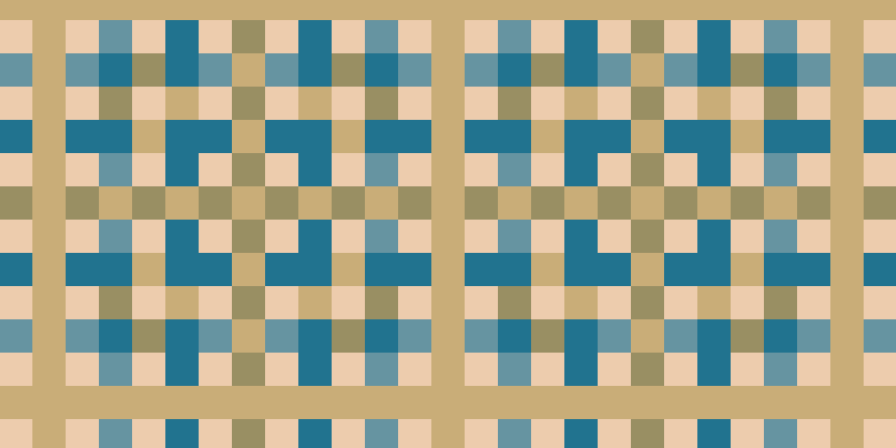
Write a WebGL 1 fragment shader that draws this pattern.

```glsl
precision highp float;
// A lattice of square plaid blocks: tan sashes frame mirrored 11 x 11 check motifs.
// Each cell folds onto one quarter of its block, where the parity of its row and
// column picks ground, ribbon or crossing; cell edges are blended by pixel coverage.

uniform vec2 u_resolution;

const float CELL = 0.07422;          // cell side, in canvas heights
const float BLOCK = 12.0;            // cells per repeat, sash included
const vec2 SASH_CENTER = vec2(0.0, 0.1016); // sash crossing, x from canvas middle

const vec3 TAN = vec3(0.79, 0.68, 0.47);
const vec3 PEACH = vec3(0.93, 0.80, 0.68);
const vec3 BLUE = vec3(0.13, 0.45, 0.56);
const vec3 OLIVE = vec3(0.60, 0.56, 0.39);
const vec3 PALE_BLUE = vec3(0.40, 0.58, 0.63);

// Colour of a ribbon where it passes an odd row or column.
vec3 ribbonColor(float ribbon, float along) {
  bool middle = abs(along - 3.0) < 0.5;
  if (ribbon > 5.0) return OLIVE;
  if (ribbon > 3.0) return middle ? TAN : BLUE;
  return middle ? OLIVE : PALE_BLUE;
}

vec3 cellColor(vec2 cell) {
  // Mirror fold: 0 is the sash, 6 the middle of the block.
  vec2 fold = 0.5 * BLOCK - abs(mod(cell + 0.5, BLOCK) - 0.5 - 0.5 * BLOCK);
  fold = floor(fold + 0.5);
  if (min(fold.x, fold.y) < 0.5) return TAN;

  bool oddX = mod(fold.x, 2.0) > 0.5;
  bool oddY = mod(fold.y, 2.0) > 0.5;
  if (oddX && oddY) return PEACH;
  if (oddX) return ribbonColor(fold.y, fold.x);
  if (oddY) return ribbonColor(fold.x, fold.y);
  return max(fold.x, fold.y) > 5.0 ? TAN : BLUE;
}

void main() {
  vec2 p = (gl_FragCoord.xy - vec2(0.5 * u_resolution.x, 0.0)) / u_resolution.y;
  vec2 grid = (p - SASH_CENTER) / CELL + 0.5;
  float pixel = 1.0 / (u_resolution.y * CELL);

  // Blend the four cells around the nearest grid corner.
  vec2 corner = floor(grid + 0.5);
  vec2 cover = clamp((grid - corner) / pixel + 0.5, 0.0, 1.0);
  vec3 below = mix(cellColor(corner - 1.0), cellColor(corner - vec2(0.0, 1.0)), cover.x);
  vec3 above = mix(cellColor(corner - vec2(1.0, 0.0)), cellColor(corner), cover.x);
  gl_FragColor = vec4(mix(below, above, cover.y), 1.0);
}
```
